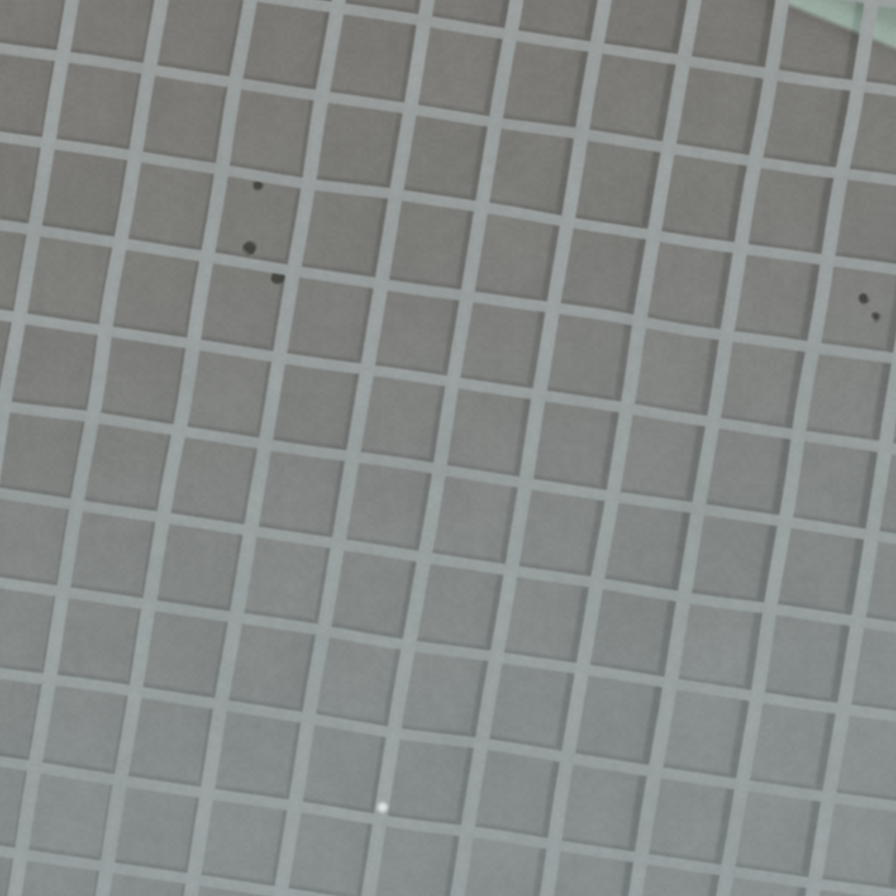
This pattern is drawn by a WebGL 1 fragment shader. Its source:

```glsl
precision highp float;
// A tilted pale plastic grid over a dull grey ground, with soft shadows and a few specks.

uniform vec2 u_resolution;

float hash(vec2 p) {
  return fract(sin(dot(p, vec2(127.1, 311.7))) * 43758.5453);
}

float noise(vec2 p) {
  vec2 i = floor(p);
  vec2 f = fract(p);
  f = f * f * (3.0 - 2.0 * f);
  return mix(mix(hash(i), hash(i + vec2(1.0, 0.0)), f.x),
             mix(hash(i + vec2(0.0, 1.0)), hash(i + vec2(1.0, 1.0)), f.x), f.y);
}

// Skewed lattice: whole numbers fall on the bar centres, y counts downwards.
vec2 lattice(vec2 p) {
  float down = 1.0 - p.y;
  return vec2((p.x + 0.165 * down - 0.3776) / 0.0991,
              (down - 0.15 * p.x - 0.0525) / 0.0997);
}

float disc(vec2 p, float radius, float soft) {
  return 1.0 - smoothstep(radius - soft, radius + soft, length(p));
}

// Ground seen through the openings, with a pale green strip at the upper right.
vec3 ground(vec2 p, vec2 cell) {
  vec3 col = mix(vec3(0.530, 0.555, 0.555), vec3(0.478, 0.474, 0.458),
                 smoothstep(0.0, 1.0, p.y + 0.12 * (0.5 - p.x)));
  col += 0.012 * (hash(cell) - 0.5) + 0.018 * (noise(p * 18.0) - 0.5);

  float below = (1.0 - p.y) - 0.41 * (p.x - 0.865);
  float nearStrip = smoothstep(0.78, 0.86, p.x);
  col -= 0.06 * nearStrip * exp(-max(below, 0.0) / 0.012);
  vec3 strip = mix(vec3(0.53, 0.59, 0.55), vec3(0.60, 0.67, 0.63),
                   smoothstep(-0.035, -0.01, below));
  return mix(col, strip, nearStrip * (1.0 - smoothstep(-0.006, 0.004, below)));
}

void main() {
  vec2 p = gl_FragCoord.xy / u_resolution;
  float pixel = 1.0 / min(u_resolution.x, u_resolution.y);

  // Slight waviness keeps the bars from looking ruled.
  vec2 g = lattice(p);
  g += 0.035 * (vec2(noise(p * 9.0), noise(p * 9.0 + 31.0)) - 0.5);
  vec2 d = fract(g + 0.5) - 0.5;
  float soft = 0.018 + 5.0 * pixel;

  vec3 col = ground(p, floor(g));

  // Shadows on the left of upright bars and above cross bars.
  float reach = mix(0.02, 0.10, smoothstep(0.0, 0.9, p.x));
  float side = smoothstep(-0.11 - reach, -0.075 - reach * 0.6, d.x) * step(d.x, 0.0);
  float under = smoothstep(-0.14, -0.07, d.y) * step(d.y, 0.0);
  float sideDepth = mix(0.035, 0.075, p.x);
  col -= max(side * sideDepth, under * 0.055) * vec3(1.0, 0.97, 0.94);
  col -= 0.012 * smoothstep(-0.45, -0.1, d.x) * step(d.x, 0.0);

  // Dark specks in two small groups.
  for (int i = 0; i < 5; i++) {
    float n = float(i);
    vec2 spot = vec2(0.288, 0.793) + n * vec2(-0.030, -0.089) + n * n * vec2(0.0205, 0.019);
    if (i > 2) spot = vec2(0.964, 0.667) + (n - 3.0) * vec2(0.014, -0.021);
    float radius = 0.0045 + 0.003 * hash(vec2(n, 4.0)) + 0.003 * (noise(p * 160.0) - 0.5);
    col = mix(col, vec3(0.23, 0.23, 0.22), 0.85 * disc(p - spot, radius, 0.002 + pixel));
  }

  // Pale bars, the uprights a little wider and lying over the cross bars.
  float cross = 1.0 - smoothstep(0.062 - soft, 0.062 + soft, abs(d.y));
  float upright = 1.0 - smoothstep(0.080 - soft, 0.080 + soft, abs(d.x));
  vec3 bar = mix(vec3(0.590, 0.622, 0.625), vec3(0.598, 0.618, 0.615), p.y);
  bar += 0.022 * (noise(p * 14.0 + 7.0) - 0.5);
  col = mix(col, bar - 0.12 * d.y, cross * 0.94);
  col = mix(col, bar + 0.005 - 0.10 * abs(d.x), upright);

  // One bright glint near the bottom.
  col = mix(col, vec3(0.86, 0.89, 0.89), disc(p - vec2(0.427, 0.099), 0.005, 0.003 + pixel));

  // Fine grain.
  col += 0.018 * (noise(p * 260.0) - 0.5) + 0.014 * (noise(p * 90.0) - 0.5);
  gl_FragColor = vec4(clamp(col, 0.0, 1.0), 1.0);
}
```
